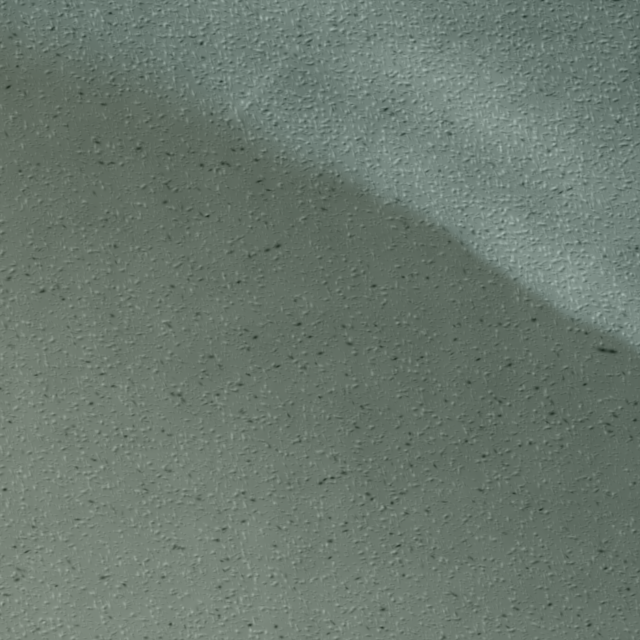
This texture is drawn by a WebGL 2 fragment shader. Its source:

```glsl
#version 300 es
precision highp float;
// A grey-green gritty surface crossed by a soft, curved crease.
// Broad gradients set the tone on each side of the crease; scattered
// cellular flecks, each lit on one side and shaded on the other, add the grit.

#define FLECK_CELLS 104.0
#define FINE_CELLS 172.0
#define PIT_CELLS 66.0
#define BLOT_CELLS 38.0
#define FLECK_ANGLE -0.5
#define FLECK_LIGHT 0.13
#define FLECK_DARK 0.12
#define FINE_CONTRAST 0.055
#define PIT_DEPTH 0.20
#define MOTTLE 0.012
#define COOL_TINT vec3(-0.066, 0.0, -0.028)
#define WARM_TINT vec3(-0.040, 0.0, -0.050)

uniform vec2 u_resolution;
out vec4 fragColor;

vec3 hash3(vec2 cell) {
  vec3 p = fract(cell.xyx * vec3(0.1031, 0.1030, 0.0973));
  p += dot(p, p.yxz + 33.33);
  return fract((p.xxy + p.yzz) * p.zyx);
}

float bell(float x, float width) {
  return exp(-x * x / (width * width));
}

// Height above the crease line, positive on the pale side.
float creaseHeight(vec2 uv) {
  float wobble = 0.006 * sin(uv.x * 17.0) + 0.003 * sin(uv.x * 43.0 + 1.0);
  return uv.y - (0.95 - 0.33 * uv.x - 0.18 * uv.x * uv.x) + wobble;
}

// Cloudy variation from layered, warped sines, about -1 to 1.
float mottle(vec2 p) {
  float sum = 0.0, amp = 0.5;
  for (int i = 0; i < 4; i++) {
    p = mat2(0.8, 0.6, -0.6, 0.8) * p * 1.7 + 2.3;
    p += 0.6 * sin(p.yx * 1.3);
    sum += amp * sin(p.x) * sin(p.y);
    amp *= 0.75;
  }
  return sum;
}

// Scattered elongated grains: x is the lit side, y the shaded side.
vec2 flecks(vec2 p, float density, float size) {
  vec2 home = floor(p), sum = vec2(0.0);
  for (int j = -1; j <= 1; j++) {
    for (int i = -1; i <= 1; i++) {
      vec2 cell = home + vec2(i, j);
      vec3 place = hash3(cell);
      vec3 form = hash3(cell + 57.0);
      float present = smoothstep(place.z - 0.05, place.z + 0.05, density);
      float angle = FLECK_ANGLE + (form.x - 0.5) * 2.2;
      vec2 along = vec2(cos(angle), sin(angle));
      vec2 radius = size * vec2(0.28 + 0.26 * form.y, 0.17 + 0.12 * form.z);
      vec2 d = p - cell - 0.1 - 0.8 * place.xy;
      vec2 s = d - size * vec2(0.34, -0.30);
      vec2 lit = vec2(dot(d, along), dot(d, vec2(-along.y, along.x))) / radius;
      vec2 shade = vec2(dot(s, along), dot(s, vec2(-along.y, along.x))) / radius;
      vec2 strength = vec2(0.4 + 0.8 * form.z, 0.3 + 0.9 * form.x);
      sum += present * strength * exp(-vec2(dot(lit, lit), dot(shade, shade)));
    }
  }
  return sum;
}

float segmentDistance(vec2 p, vec2 a, vec2 b) {
  vec2 ab = b - a;
  return length(p - a - ab * clamp(dot(p - a, ab) / dot(ab, ab), 0.0, 1.0));
}

void main() {
  vec2 uv = gl_FragCoord.xy / u_resolution;
  float cloud = mottle(uv * 5.0);
  float height = creaseHeight(uv);
  float softness = mix(0.075, 0.014, smoothstep(0.1, 0.75, uv.x));
  float upper = smoothstep(-softness, softness, height + 0.008 * cloud);

  // Lower slope, brightening away from the crease.
  float lowerTone = 0.415 + 0.115 * smoothstep(0.05, 0.95, -height + 0.25 * (0.5 - uv.x));

  // Upper slope, with pale folds running beside the crease.
  float nearFold = bell(height - 0.055, 0.06) * smoothstep(0.2, 0.9, uv.x);
  float farFold = bell(height - 0.23, 0.075) * bell(uv.x - 0.68, 0.32);
  float upperTone = 0.485 + 0.075 * nearFold + 0.07 * farFold
    - 0.04 * smoothstep(0.3, 0.5, height) + 0.018 * cloud;
  float tone = mix(lowerTone, upperTone, upper) + MOTTLE * (cloud + mottle(uv * 23.0));

  // Faint pale scuff.
  float scuff = segmentDistance(uv, vec2(0.36, 0.82), vec2(0.455, 0.92));
  tone += 0.045 * bell(scuff + 0.003 * cloud, 0.007);

  // Grit, denser and stronger on the upper slope.
  float patches = 0.12 * mottle(uv * 9.0 + 4.0);
  float density = mix(0.27 + 0.18 * smoothstep(0.1, 0.7, -height), 0.78, upper) + patches;
  vec2 grit = flecks(uv * FLECK_CELLS, density, 0.9);
  vec2 fine = flecks(uv * FINE_CELLS + 31.0, 0.6, 1.0);
  float vigor = mix(0.8, 1.0, upper);
  tone += vigor * (FLECK_LIGHT * grit.x - FLECK_DARK * grit.y);
  tone += FINE_CONTRAST * vigor * (fine.x - fine.y);

  // Small dark pits, with larger blots gathered under the crease.
  float pits = flecks(uv * PIT_CELLS + 83.0, 0.11, 0.62).y;
  float underCrease = bell(height + 0.02, 0.02) * smoothstep(0.55, 0.75, uv.x);
  float blots = flecks(uv * BLOT_CELLS + 19.0, 0.3 * underCrease - 0.03, 0.6).y;
  tone -= PIT_DEPTH * (pits + 1.3 * blots);

  float coolness = clamp(0.35 + 0.65 * upper + 0.3 * (uv.x - 0.5), 0.0, 1.0);
  vec3 color = vec3(max(tone, 0.12)) + mix(WARM_TINT, COOL_TINT, coolness);
  fragColor = vec4(clamp(color, 0.0, 1.0), 1.0);
}
```
